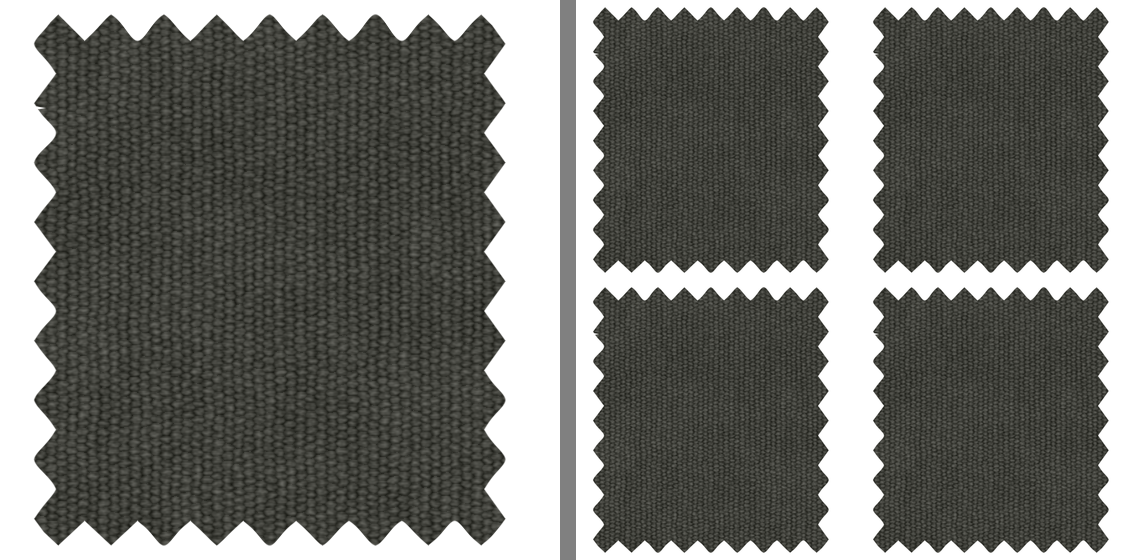
Left: one tile. Right: repeated 2 by 2.
Write a WebGL 1 fragment shader that draws this texture.

```glsl
precision highp float;
uniform vec2 u_resolution;

const vec2 STITCHES = vec2(54.0, 70.0); // thread columns and rows per tile
const vec2 TOOTH_START = vec2(0.104, 0.0736);
const vec2 TOOTH_PITCH = vec2(0.0944, 0.106);
const vec3 PAPER = vec3(1.0);
const vec3 SHADOW = vec3(0.16, 0.163, 0.14);
const vec3 HIGHLIGHT = vec3(0.322, 0.324, 0.3);

float hash(vec2 p) {
  return fract(sin(dot(p, vec2(127.1, 311.7))) * 43758.55);
}

vec2 gradient(vec2 cell, vec2 period) {
  float angle = 6.2832 * hash(mod(cell, period) + 0.37);
  return vec2(cos(angle), sin(angle));
}

// Gradient noise that wraps after one tile
float noise(vec2 uv, vec2 period) {
  vec2 p = uv * period;
  vec2 i = floor(p);
  vec2 f = p - i;
  vec2 w = f * f * f * (f * (f * 6.0 - 15.0) + 10.0);
  vec2 e = vec2(1.0, 0.0);
  float a = dot(gradient(i, period), f);
  float b = dot(gradient(i + e.xy, period), f - e.xy);
  float c = dot(gradient(i + e.yx, period), f - e.yx);
  float d = dot(gradient(i + e.xx, period), f - e.xx);
  return mix(mix(a, b, w.x), mix(c, d, w.x), w.y);
}

// Zigzag: 0 at a tip, 1 in a valley, with some turns cut rounder
float zigzag(float s, float seed) {
  float t = 2.0 * abs(s - floor(s + 0.5));
  float tipRound = smoothstep(0.4, 0.9, hash(vec2(floor(s + 0.5), seed)));
  float valleyRound = smoothstep(0.4, 0.9, hash(vec2(floor(s), seed + 5.0)));
  return mix(t, smoothstep(0.0, 1.0, t), mix(tipRound, valleyRound, t));
}

// Approximate inside distance of the pinked swatch
float swatch(vec2 uv) {
  vec2 s = (uv - TOOTH_START) / TOOTH_PITCH;
  float top = 0.974 - 0.047 * zigzag(s.x, 1.0) - uv.y;
  float bottom = uv.y - 0.026 - 0.044 * zigzag(s.x, 2.0);
  float left = uv.x - 0.061 - 0.039 * zigzag(s.y, 3.0);
  float right = 0.9025 - 0.038 * zigzag(s.y, 4.0) - uv.x;
  float nick = abs(uv.y - 0.807) - 0.2 * (0.081 - uv.x);
  return min(0.72 * min(min(top, bottom), min(left, right)), nick);
}

// Height of staggered stitches, softly merged and lit from above
float weave(vec2 p) {
  float sum = 0.0;
  for (int k = 0; k < 2; k++) {
    vec2 g = vec2(0.5 * p.x, p.y) + 0.5 * float(k);
    vec2 id = mod(floor(g), vec2(0.5, 1.0) * STITCHES);
    float variation = hash(id + 91.0 * float(k)) - 0.5;
    vec2 q = (fract(g) - 0.5) * vec2(2.0, 1.0);
    float seam = sin(3.14159 * q.y);
    float height = 1.0 - 2.6 * q.x * q.x - 0.55 * seam * seam;
    height += 0.22 * q.y + 0.1 * q.x + 0.2 * variation;
    sum += exp(8.0 * height);
  }
  return log(sum) / 8.0;
}

vec3 fabric(vec2 uv) {
  // Uneven threads
  vec2 wobble = vec2(noise(uv, vec2(9.0, 13.0)), noise(uv, vec2(17.0, 8.0)));
  wobble += 0.6 * vec2(noise(uv, vec2(47.0, 61.0)), noise(uv, vec2(53.0, 40.0)));
  float stitch = weave(uv * STITCHES + 0.35 * wobble);

  // Fibres, rib variation and soft broad shading
  float fibre = noise(uv, vec2(120.0, 210.0));
  float rib = noise(uv, vec2(54.0, 6.0));
  float broad = noise(uv, vec2(4.0, 5.0));
  float tone = 0.53 + 1.15 * (stitch - 0.53);
  tone += 0.65 * fibre + 0.14 * rib + 0.12 * broad;
  return mix(SHADOW, HIGHLIGHT, clamp(tone, -0.4, 1.5));
}

void main() {
  vec2 uv = gl_FragCoord.xy / u_resolution;
  float pixel = 1.0 / min(u_resolution.x, u_resolution.y);
  float coverage = smoothstep(-0.75 * pixel, 0.75 * pixel, swatch(uv));
  gl_FragColor = vec4(mix(PAPER, fabric(uv), coverage), 1.0);
}
```
